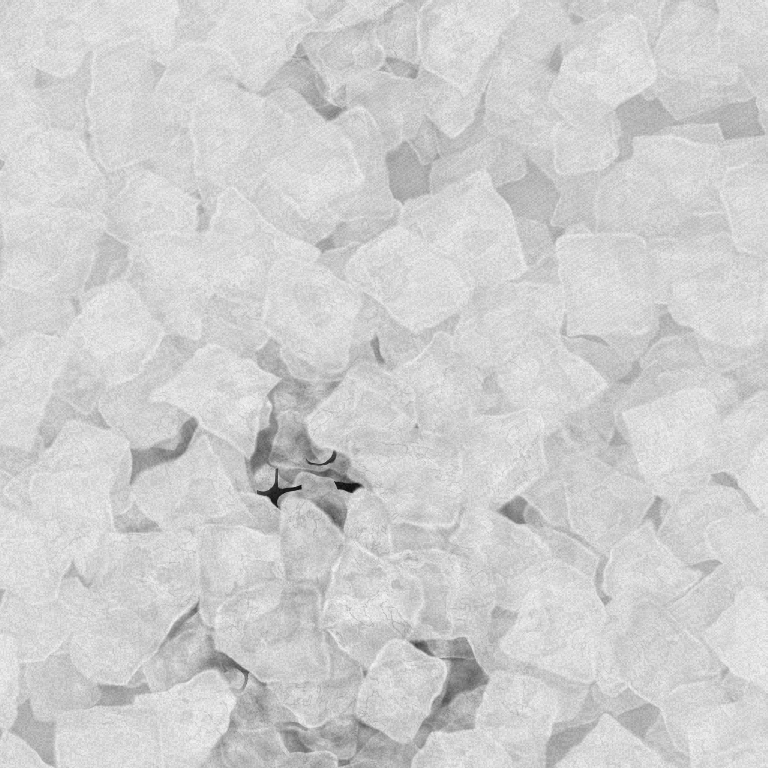
A WebGL 1 fragment shader for this texture:

```glsl
precision highp float;
uniform vec2 u_resolution;

const float HAZE_TONE = 0.874;
const float CREVICE_TONE = 0.54;
const float BLACK_TONE = 0.10;

float hash(vec2 p) {
  return fract(sin(dot(p, vec2(127.1, 311.7))) * 43758.5453);
}

vec2 hash2(vec2 p) {
  return vec2(hash(p), hash(p + 41.3));
}

float noise(vec2 p) {
  vec2 i = floor(p), f = fract(p);
  f = f * f * (3.0 - 2.0 * f);
  float low = mix(hash(i), hash(i + vec2(1.0, 0.0)), f.x);
  float high = mix(hash(i + vec2(0.0, 1.0)), hash(i + 1.0), f.x);
  return mix(low, high, f.y);
}

float fbm(vec2 p) {
  float sum = 0.0, amp = 0.53;
  for (int i = 0; i < 4; i++) {
    sum += amp * noise(p);
    p = mat2(1.6, 1.2, -1.2, 1.6) * p + 7.3;
    amp *= 0.5;
  }
  return sum;
}

vec2 rotate(vec2 p, float a) {
  float c = cos(a), s = sin(a);
  return vec2(c * p.x - s * p.y, s * p.x + c * p.y);
}

float band(float x, float width) {
  return exp(-x * x / (width * width));
}

// Rounded box with one corner cut away
float chunk(vec2 p, vec2 halfSize, float radius, float cutAngle) {
  vec2 q = abs(p) - halfSize + radius;
  float box = length(max(q, 0.0)) + min(max(q.x, q.y), 0.0) - radius;
  return max(box, rotate(p, cutAngle).x - 0.46);
}

// Tone of one cube: broken frosted rim, side facet, melted hollow, cracks
float cubeTone(vec2 p, float dist, float level, vec2 id) {
  vec2 r = hash2(id + 5.7);
  float cloud = fbm(p * 4.5 + r * 40.0) - 0.5;
  float crack = fbm(p * vec2(6.0, 9.0) + r * 70.0) - 0.5;
  float tone = level + (r.x - 0.5) * 0.05 + cloud * 0.20;

  float facet = dot(p, rotate(vec2(1.0, 0.0), r.y * 6.3)) - 0.16 - 0.16 * r.x + cloud * 0.12;
  tone += 0.04 * band(facet, 0.02) - 0.05 * smoothstep(-0.02, 0.03, facet);

  vec2 q = (p - (r - 0.5) * 0.3) * vec2(1.0, 0.6 + 0.8 * r.x);
  float ring = length(q) - 0.22 + cloud * 0.8;
  tone += (0.04 * band(ring, 0.035) - 0.06 * band(ring + 0.08, 0.05)) * step(0.4, r.y);

  tone -= 0.12 * band(crack, 0.025) * smoothstep(-0.06, 0.14, cloud);
  tone += 0.06 * band(crack - 0.12, 0.02);
  float frost = smoothstep(0.3, 0.7, noise(p * 4.0 + r * 90.0));
  tone += frost * (0.085 * band(dist + 0.022, 0.022) - 0.05 * band(dist + 0.09, 0.045));
  return min(tone, 0.93);
}

// Paints a jittered grid of cubes over scene = (tone, uncovered share)
vec2 paintCubes(vec2 scene, vec2 uv, float cells, float level, float share, float seed) {
  vec2 grid = rotate(uv, seed * 0.37) * cells + seed * 3.1;
  vec2 home = floor(grid);
  for (int y = 1; y >= -1; y--) {
    for (int x = -1; x <= 1; x++) {
      vec2 cell = home + vec2(float(x), float(y));
      vec2 id = cell + seed * 17.0;
      vec2 r = hash2(id);
      vec2 p = rotate(grid - cell - 0.5 - (r - 0.5) * 0.6, (hash(id + 8.2) - 0.5) * 2.4);
      p.x *= 1.0 + (r.x - 0.5) * 0.7 * p.y;
      p.y += (r.y - 0.5) * 0.4 * p.x;
      vec2 halfSize = 0.40 + 0.22 * hash2(id + 3.4);
      float dist = chunk(p, halfSize, 0.06 + 0.20 * r.y, r.x * 6.3);
      if (dist < 0.3 && hash(id + 6.6) < share) {
        float melt = noise(p * 3.0 + r * 50.0);
        scene.x *= 1.0 - 0.13 * melt * exp(-max(dist, 0.0) * 14.0);
        float blur = 0.012 + 0.05 * melt * melt;
        float cover = 1.0 - smoothstep(-blur, blur, dist);
        if (cover > 0.0) {
          float body = 0.78 + 0.18 * hash(id + 1.9);
          scene.x = mix(scene.x, cubeTone(p, dist, level, id), cover * body);
          scene.y *= 1.0 - cover;
        }
      }
    }
  }
  return scene;
}

void main() {
  vec2 uv = gl_FragCoord.xy / min(u_resolution.x, u_resolution.y);
  vec2 warp = vec2(noise(uv * 17.0), noise(uv * 17.0 + 9.0)) - 0.5;
  vec2 ripple = vec2(noise(uv * 70.0), noise(uv * 70.0 + 5.0)) - 0.5;
  vec2 pos = uv + warp * 0.024 + ripple * 0.006;

  // Heap of cubes from back to front
  vec2 scene = vec2(CREVICE_TONE + 0.3 * (fbm(uv * 22.0) - 0.5), 1.0);
  scene = paintCubes(scene, pos, 11.5, 0.755, 0.9, 1.0);
  scene.y = 1.0;
  scene = paintCubes(scene, pos, 9.5, 0.815, 0.72, 2.0);
  scene = paintCubes(scene, pos, 8.4, 0.865, 0.66, 3.0);

  // Deep shade low in the middle, pale haze towards the sides
  vec2 low = (uv - vec2(0.44, 0.24)) / vec2(0.25, 0.29);
  vec2 top = (uv - vec2(0.49, 0.98)) / vec2(0.12, 0.15);
  float shade = exp(-dot(low, low)) + 0.6 * exp(-dot(top, top));
  float tone = mix(HAZE_TONE, scene.x, 0.46 + 0.54 * shade) - 0.015 * shade;

  // Mottled crevices with rare thin black gaps
  float mottle = fbm(pos * 46.0) - 0.5;
  tone += shade * ((0.16 + 0.6 * scene.y) * mottle - 0.10 * scene.y);
  float gap = 1.0 - smoothstep(0.06, 0.10, abs(noise(pos * 26.0) - 0.5) + 0.1 * mottle);
  gap *= smoothstep(0.52, 0.56, noise(pos * 19.0 + 4.0) + 0.3 * mottle);
  tone = mix(tone, BLACK_TONE, gap * scene.y * smoothstep(0.55, 0.8, shade));

  // Fine film grain
  tone += 0.082 * (hash(floor(uv * 512.0) * 0.7317) - 0.5);
  gl_FragColor = vec4(vec3(clamp(tone, 0.0, 1.0)), 1.0);
}
```
